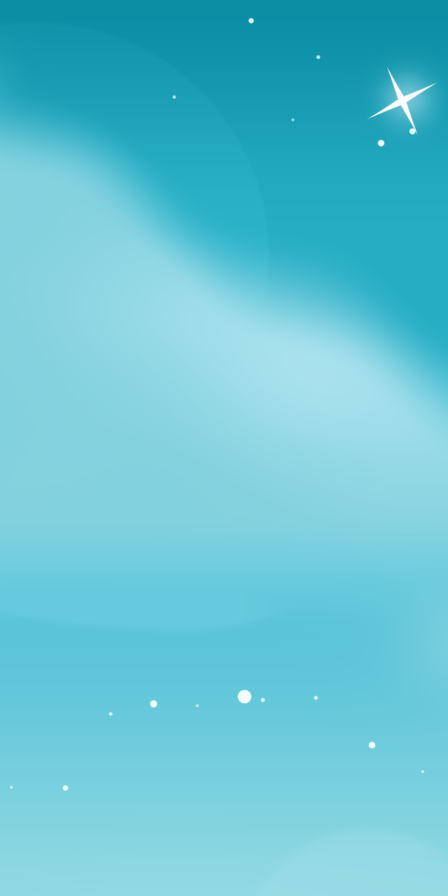
Give the GLSL for this background, as a Shadertoy shader.

```glsl
// Soft turquoise sky with a broad glowing cloud, drifting haze, small stars and one sparkle.

const vec3 ZENITH  = vec3(0.04, 0.55, 0.64);
const vec3 TEAL    = vec3(0.15, 0.68, 0.77);
const vec3 AQUA    = vec3(0.36, 0.77, 0.85);
const vec3 HORIZON = vec3(0.54, 0.84, 0.88);
const vec3 CLOUD   = vec3(0.51, 0.82, 0.87);
const vec3 GLOW    = vec3(0.66, 0.88, 0.93);
const vec3 HAZE    = vec3(0.44, 0.81, 0.88);

vec2 hash2(vec2 p) {
    p = vec2(dot(p, vec2(127.1, 311.7)), dot(p, vec2(269.5, 183.3)));
    return fract(sin(p) * 43758.5);
}

float gradientNoise(vec2 p) {
    vec2 i = floor(p), f = fract(p), u = f * f * (3.0 - 2.0 * f);
    vec2 e = vec2(0.0, 1.0);
    float a = dot(hash2(i) * 2.0 - 1.0, f);
    float b = dot(hash2(i + e.yx) * 2.0 - 1.0, f - e.yx);
    float c = dot(hash2(i + e.xy) * 2.0 - 1.0, f - e.xy);
    float d = dot(hash2(i + e.yy) * 2.0 - 1.0, f - e.yy);
    return mix(mix(a, b, u.x), mix(c, d, u.x), u.y);
}

// Gaussian falloff inside a rotated ellipse
float softEllipse(vec2 p, vec2 center, vec2 radius, float angle) {
    float c = cos(angle), s = sin(angle);
    vec2 q = p - center;
    q = vec2(c * q.x + s * q.y, c * q.y - s * q.x) / radius;
    return exp(-dot(q, q));
}

float disc(vec2 p, vec2 center, float radius, float blur) {
    return 1.0 - smoothstep(-blur, blur, length(p - center) - radius);
}

// Tapered ray through the origin
float ray(vec2 p, vec2 dir, float len, float width, float blur) {
    float along = abs(dot(p, dir)) / len;
    float across = abs(dir.x * p.y - dir.y * p.x);
    float halfWidth = width * pow(max(1.0 - along, 0.0), 1.3);
    return (1.0 - smoothstep(-blur, blur, across - halfWidth)) * (1.0 - smoothstep(0.8, 1.0, along));
}

// Stars spread evenly in x and jittered within a box
float starField(vec2 p, vec2 low, vec2 high, int count, float seed, float blur) {
    float light = 0.0;
    for (int i = 0; i < count; i++) {
        vec2 jitter = hash2(vec2(float(i), seed));
        vec2 place = vec2((float(i) + jitter.x) / float(count), jitter.y);
        float size = hash2(vec2(seed, float(i) + 9.0)).x;
        float star = disc(p, mix(low, high, place), mix(0.003, 0.008, size * size), blur);
        light = max(light, star * mix(0.6, 1.0, size));
    }
    return light;
}

vec3 skyColor(float y) {
    vec3 upper = mix(TEAL, ZENITH, smoothstep(1.45, 2.06, y));
    vec3 lower = mix(HORIZON, AQUA, smoothstep(0.0, 0.6, y));
    return mix(lower, upper, smoothstep(0.9, 1.3, y));
}

float cloudTop(float x) {
    return 1.743 - 0.61 * x + 0.035 * sin(10.8 * (x - 0.06));
}

float hazeEdge(float x) {
    float d = x - 0.42;
    return 0.592 + d * d * mix(0.23, 0.9, step(0.0, d));
}

void mainImage(out vec4 fragColor, in vec2 fragCoord) {
    // Canvas is one unit wide and two units high
    vec2 p = fragCoord / iResolution.xy * vec2(1.0, 2.0);
    float blur = 1.0 / iResolution.x;
    float drift = gradientNoise(p * vec2(3.0, 5.0));
    vec3 color = skyColor(p.y);

    // Faint halo and edge glow in the upper sky
    color += 0.018 * disc(p, vec2(0.08, 1.43), 0.52, 0.006);
    color = mix(color, AQUA, 0.25 * softEllipse(p, vec2(-0.03, 1.82), vec2(0.06, 0.07), 0.0));

    // Wavy haze below the cloud
    float edge = hazeEdge(p.x);
    float haze = smoothstep(edge - 0.012, edge + 0.012, p.y) * (1.0 - smoothstep(0.5, 0.85, p.x));
    float upperHaze = smoothstep(0.58, 0.76, p.y);
    float hazeTop = 1.0 - smoothstep(0.9, 1.2, p.y);
    color = mix(color, HAZE, max(0.5 * haze, 0.8 * upperHaze) * hazeTop);
    color = mix(color, CLOUD, 0.75 * softEllipse(p, vec2(1.04, 0.57), vec2(0.15, 0.13), 0.0));

    // Main cloud and its slanted highlight
    float softness = mix(0.11, 0.15, p.x);
    float depth = cloudTop(p.x) + 0.03 * drift - p.y;
    float cloud = smoothstep(-softness, softness, depth) * smoothstep(0.69, 0.86, p.y);
    float light = softEllipse(p, vec2(0.69, 1.18), vec2(0.46, 0.20), -0.42);
    vec3 cloudColor = mix(CLOUD, GLOW, clamp(light + 0.12 * drift, 0.0, 1.0));
    color = mix(color, cloudColor, cloud);

    // Pale mounds along the bottom
    color = mix(color, vec3(0.61, 0.86, 0.90), 0.55 * disc(p, vec2(0.82, -0.14), 0.285, 0.02));
    color = mix(color, GLOW, 0.3 * softEllipse(p, vec2(0.4, -0.04), vec2(0.6, 0.12), 0.0));

    // Scattered stars and one large dot
    float stars = starField(p, vec2(0.38, 1.45), vec2(1.0, 1.97), 6, 3.0, blur);
    stars = max(stars, starField(p, vec2(0.0, 0.22), vec2(0.95, 0.45), 9, 7.0, blur));
    stars = max(stars, disc(p, vec2(0.546, 0.445), 0.015, blur));
    color = mix(color, vec3(0.96, 1.0, 1.0), stars);

    // Four-pointed sparkle
    vec2 q = p - vec2(0.898, 1.775);
    float halo = softEllipse(q, vec2(0.012, 0.005), vec2(0.055), 0.0);
    float sparkle = max(ray(q, vec2(0.886, 0.464), 0.092, 0.008, blur),
                        ray(q, vec2(0.41, -0.912), 0.088, 0.008, blur));
    color = mix(color, GLOW, 0.6 * halo);
    color = mix(color, vec3(1.0), sparkle);

    fragColor = vec4(clamp(color, 0.0, 1.0), 1.0);
}
```
